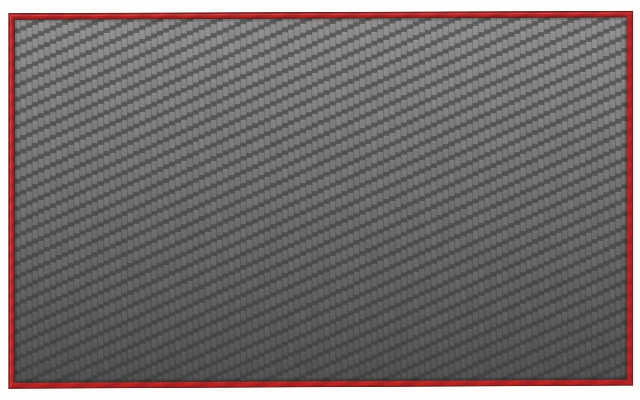
Reproduce this texture procedurally as a WebGL 1 fragment shader.

```glsl
precision highp float;
uniform vec2 u_resolution;

const float ASPECT = 1.6;
const float COLUMNS = 105.0;         // tows across the panel
const float BANDS = 27.5;            // repeats down the panel
const float TWILL_STEP = 0.2;        // rise per tow, in repeats
const float FLOAT_LENGTH = 0.64;     // lit share of a repeat
const float FRAME_WIDTH = 0.0165;
const float LEFT = 0.021;
const float RIGHT = 1.583;
const vec2 BOTTOM_EDGE = vec2(0.028, 0.036);  // height at left, right
const vec2 TOP_EDGE = vec2(0.967, 0.973);
const vec3 PAGE = vec3(1.0, 0.99, 0.99);
const vec3 RED = vec3(0.70, 0.13, 0.13);
const vec3 RED_SHADE = vec3(0.42, 0.11, 0.11);
const vec3 RED_LIGHT = vec3(0.77, 0.38, 0.38);
const vec3 WARM_GREY = vec3(1.0, 0.985, 0.985);
const float TOW_TOP = 0.575;
const float TOW_BOTTOM = 0.325;
const float GAP_TOP = 0.385;
const float GAP_BOTTOM = 0.275;

float hash(vec2 p) {
  return fract(sin(dot(p, vec2(127.1, 311.7))) * 43758.5453);
}

// Position on the panel, 0 to 1, following its slightly tilted edges
vec2 panelCoord(vec2 p) {
  float x = (p.x - LEFT) / (RIGHT - LEFT);
  float low = mix(BOTTOM_EDGE.x, BOTTOM_EDGE.y, x);
  float high = mix(TOP_EDGE.x, TOP_EDGE.y, x);
  return vec2(x, (p.y - low) / (high - low));
}

// Grey level of the twill weave
float weave(vec2 uv) {
  float column = floor(uv.x * COLUMNS);
  float across = fract(uv.x * COLUMNS);
  float along = uv.y * BANDS - column * TWILL_STEP;
  float phase = fract(along);
  float variation = hash(vec2(column, floor(along))) - 0.5;

  float lit = step(abs(phase - 0.5), 0.5 * FLOAT_LENGTH);
  float tow = mix(TOW_BOTTOM, TOW_TOP, uv.y) * (1.0 + 0.05 * variation);
  float gap = mix(GAP_BOTTOM, GAP_TOP, uv.y);

  // Seams between tows, and the crease where two cross threads meet
  float seam = 1.0 - smoothstep(0.04, 0.16, min(across, 1.0 - across));
  float fromCrease = min(phase, 1.0 - phase);
  float crease = 1.0 - smoothstep(0.01, 0.06, fromCrease);
  tow *= 1.0 + 0.05 * (phase - 0.5) - 0.14 * seam;
  gap *= 1.0 + 0.04 * variation - 0.12 * crease;
  return mix(gap, tow, lit);
}

// Rounded red edging; depth runs from 0 outside to 1 inside
vec3 edging(float depth, float facing, vec2 uv) {
  float round = smoothstep(0.0, 0.35, depth) * (1.0 - smoothstep(0.6, 1.0, depth));
  vec3 color = mix(RED_SHADE, RED, round);
  float glint = 1.0 - smoothstep(0.0, 0.2, abs(depth - mix(0.8, 0.35, facing)));
  color = mix(color, RED_LIGHT, glint * mix(0.3, 0.55, facing));
  // Faint weave showing through
  float ridge = sin(6.2832 * (uv.y * BANDS - uv.x * COLUMNS * TWILL_STEP));
  return color * (1.0 + 0.06 * ridge);
}

void main() {
  vec2 p = gl_FragCoord.xy / u_resolution * vec2(ASPECT, 1.0);
  vec2 pixel = vec2(ASPECT, 1.0) / u_resolution;
  float blur = max(pixel.x, pixel.y);

  // Average the fine weave over each pixel
  float grey = 0.0;
  for (int j = 0; j < 3; j++) {
    for (int i = 0; i < 3; i++) {
      vec2 offset = (vec2(float(i), float(j)) - 1.0) / 3.0;
      grey += weave(panelCoord(p + offset * pixel)) / 9.0;
    }
  }

  // Distances inward from the four edges
  vec2 uv = panelCoord(p);
  vec2 size = vec2(RIGHT - LEFT, TOP_EDGE.x - BOTTOM_EDGE.x);
  vec2 lowSide = uv * size;
  vec2 highSide = (1.0 - uv) * size;
  float sides = min(lowSide.x, highSide.x);
  float ends = min(lowSide.y, highSide.y);
  float inside = min(sides, ends);

  // Left and top edges face the light
  float litDistance = min(lowSide.x, highSide.y);
  float shadeDistance = min(highSide.x, lowSide.y);
  float facing = step(litDistance, shadeDistance);

  // Soft shadow on the weave beside the edging
  float shadow = 1.0 - smoothstep(FRAME_WIDTH, FRAME_WIDTH * 1.6, inside);
  vec3 color = WARM_GREY * grey * (1.0 - 0.22 * shadow);

  vec3 border = edging(clamp(inside / FRAME_WIDTH, 0.0, 1.0), facing, uv);
  color = mix(border, color, smoothstep(-0.5, 0.5, (inside - FRAME_WIDTH) / blur));
  color = mix(PAGE, color, smoothstep(-0.5, 0.5, inside / blur));
  gl_FragColor = vec4(color, 1.0);
}
```
